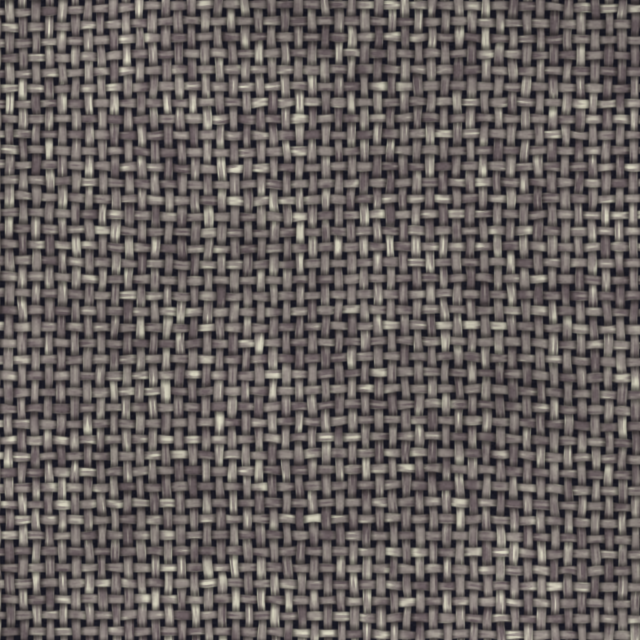
This texture is drawn by a WebGL 2 fragment shader. Its source:

```glsl
#version 300 es
precision highp float;
// Coarse plain-weave cloth of mottled grey yarn with dark gaps between the threads.

uniform vec2 u_resolution;
out vec4 fragColor;

float hash(vec2 p) {
  return fract(sin(dot(p, vec2(127.1, 311.7))) * 43758.5);
}

float noise(vec2 p) {
  vec2 i = floor(p), f = fract(p);
  f = f * f * (3.0 - 2.0 * f);
  return mix(mix(hash(i), hash(i + vec2(1, 0)), f.x),
             mix(hash(i + vec2(0, 1)), hash(i + vec2(1, 1)), f.x), f.y);
}

// Yarn colour: slow slubs along the thread plus fine fibre streaks.
vec3 yarnColor(float across, float along, float id) {
  float slub = noise(vec2(id, along * 0.45));
  float segment = noise(vec2(id + 300.0, along * 1.3));
  float fibre = noise(vec2(id * 9.0 + across * 6.5, along * 1.1));
  float tone = 0.38 * slub + 0.24 * segment + 0.38 * fibre;
  vec3 plum = vec2(0.39, 0.345).xyy + vec3(0.0, 0.0, 0.01);
  vec3 grey = vec3(0.55, 0.515, 0.495);
  vec3 straw = vec3(0.80, 0.785, 0.71);
  vec3 color = mix(plum, grey, smoothstep(0.2, 0.56, tone));
  return mix(color, straw, smoothstep(0.54, 0.86, tone));
}

// One thread: rgb is its shaded colour, a its coverage.
// Height runs from -1 (passing under) to 1 (passing over).
vec4 thread(float across, float along, float id, float halfWidth, float height, float soft) {
  across -= 0.13 * (noise(vec2(id + 500.0, along * 0.8)) - 0.5);
  halfWidth *= 0.84 + 0.32 * noise(vec2(id + 700.0, along * 0.9));
  float edge = across / halfWidth;
  float roundness = 1.0 - 0.27 * min(edge * edge, 1.5);
  float depth = mix(0.56, 1.04, smoothstep(-0.75, 0.65, height));
  float cover = 1.0 - smoothstep(-soft, soft, abs(across) - halfWidth);
  return vec4(yarnColor(across, along, id) * roundness * depth, cover);
}

void main() {
  vec2 uv = gl_FragCoord.xy / u_resolution;

  // 48 upright threads and 40 level ones, gently pulled out of line.
  vec2 p = uv * vec2(48.0, 40.0);
  p += 0.6 * (vec2(noise(uv * 3.0), noise(uv * 3.0 + 40.0)) - 0.5);
  vec2 cell = floor(p);
  vec2 f = fract(p) - 0.5;
  vec2 soft = max(vec2(0.09), 0.75 * fwidth(p));

  // Neighbouring crossings alternate which thread lies on top.
  float side = mod(cell.x + cell.y, 2.0) * 2.0 - 1.0;
  vec4 warp = thread(f.x, p.y, cell.x, 0.335, side * cos(3.14159 * f.y), soft.x);
  vec4 weft = thread(f.y, p.x, cell.y + 90.0, 0.275, -side * cos(3.14159 * f.x), soft.y);
  vec4 lower = side > 0.0 ? weft : warp;
  vec4 upper = side > 0.0 ? warp : weft;

  vec3 gap = vec3(0.09, 0.09, 0.125);
  vec3 color = mix(gap, lower.rgb, lower.a);
  color = mix(color, upper.rgb, upper.a);

  // Broad uneven tone and faint grain.
  color *= 0.94 + 0.14 * noise(uv * 5.0 + 9.0);
  color += 0.03 * (noise(uv * 300.0) - 0.5);
  fragColor = vec4(color, 1.0);
}
```
